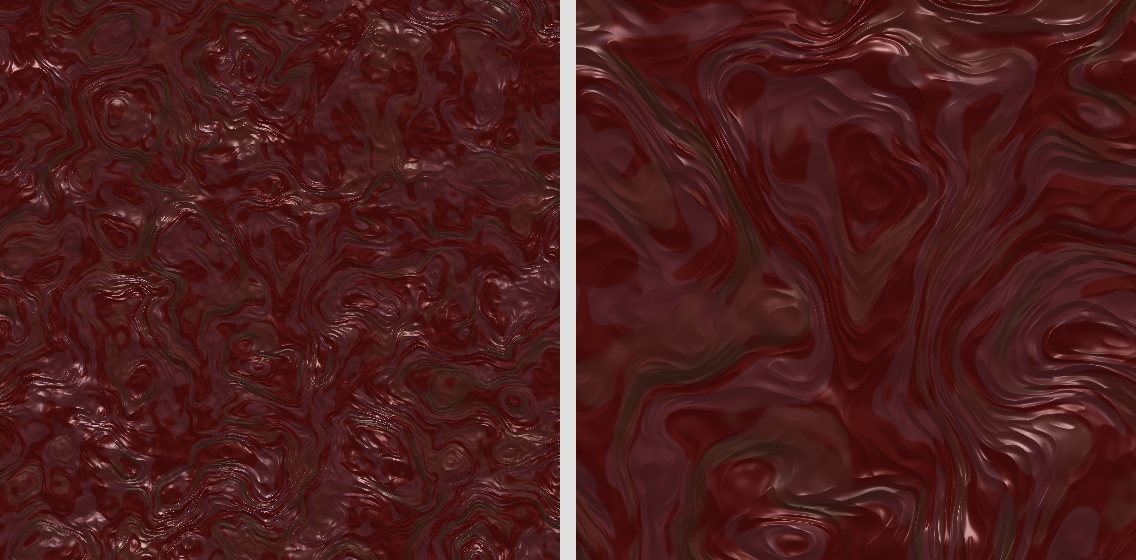
Left: the whole. Right: its middle third, enlarged.
Reproduce this texture procedurally as a three.js fragment shader.

```glsl
// Glossy dark red folds of thick paint, swirling with thin broken white glints.
varying vec2 vUv;

vec3 hashGradient(vec3 cell) {
  vec3 h = fract(cell * vec3(0.1031, 0.1030, 0.0973));
  h += dot(h, h.yxz + 33.33);
  return fract((h.xxy + h.yxx) * h.zyx) * 2.0 - 1.0;
}

float cornerValue(vec3 cell, vec3 f, vec3 corner) {
  return dot(hashGradient(cell + corner), f - corner);
}

// Gradient noise, about -0.7 to 0.7
float gradientNoise(vec3 p) {
  vec3 cell = floor(p);
  vec3 f = p - cell;
  vec3 u = f * f * f * (f * (f * 6.0 - 15.0) + 10.0);
  vec2 o = vec2(0.0, 1.0);
  vec4 nearFar = mix(
    vec4(cornerValue(cell, f, o.xxx), cornerValue(cell, f, o.xyx),
         cornerValue(cell, f, o.xxy), cornerValue(cell, f, o.xyy)),
    vec4(cornerValue(cell, f, o.yxx), cornerValue(cell, f, o.yyx),
         cornerValue(cell, f, o.yxy), cornerValue(cell, f, o.yyy)), u.x);
  vec2 layers = mix(nearFar.xz, nearFar.yw, u.y);
  return mix(layers.x, layers.y, u.z);
}

// Swirl potential: the folds follow its contours
float swirl(vec2 p) {
  vec2 warp = vec2(gradientNoise(vec3(p * 7.0, 3.5)), gradientNoise(vec3(p * 7.0, 11.5)));
  vec2 q = p + 0.07 * warp;
  float s = gradientNoise(vec3(q * 5.0, 0.5)) + 0.4 * gradientNoise(vec3(q * 10.0, 7.5));
  return s + 0.14 * gradientNoise(vec3(q * 23.0, 15.5));
}

// x: height of the paint, y: swirl potential
vec2 paintSurface(vec2 p) {
  float s = swirl(p);
  float height = 0.35 * gradientNoise(vec3(p * 9.0, s * 8.0));
  height -= 0.32 * abs(gradientNoise(vec3(p * 19.0, s * 20.0 + 40.0)));
  height -= 0.16 * abs(gradientNoise(vec3(p * 38.0, s * 34.0 + 80.0)));
  height += 0.40 * gradientNoise(vec3(p * 21.0, s * 4.0 + 120.0));
  height += 0.09 * gradientNoise(vec3(p * 62.0, s * 12.0 + 360.0));
  return vec2(height, s);
}

void main() {
  vec2 p = vUv + 2.0;

  // Slopes by finite differences
  float e = 0.001;
  vec2 here = paintSurface(p);
  vec2 dx = (paintSurface(p + vec2(e, 0.0)) - here) / e;
  vec2 dy = (paintSurface(p + vec2(0.0, e)) - here) / e;
  vec2 slope = vec2(dx.x, dy.x);
  slope *= 0.036 / (1.0 + 0.02 * length(slope));
  vec3 normal = normalize(vec3(-slope, 1.0));
  float shear = length(vec2(dx.y, dy.y));

  // Pigments drawn out along the swirls, with ragged edges
  float ragged = gradientNoise(vec3(p * 48.0, here.y * 20.0 + 400.0));
  float plumBand = gradientNoise(vec3(p * 11.0, here.y * 12.0 + 160.0));
  plumBand += 0.6 * gradientNoise(vec3(p * 25.0, here.y * 26.0 + 200.0)) + 0.2 * ragged;
  float brownBand = gradientNoise(vec3(p * 8.0, here.y * 12.0 + 240.0)) + 0.2 * ragged;
  float oliveBand = gradientNoise(vec3(p * 5.0, here.y * 9.0 + 280.0)) + 0.1 * ragged;
  vec3 color = vec3(0.28, 0.045, 0.04);
  color = mix(color, vec3(0.30, 0.11, 0.125), smoothstep(0.0, 0.06, plumBand));
  color = mix(color, vec3(0.30, 0.125, 0.11), 0.85 * smoothstep(0.13, 0.2, brownBand));
  float olive = smoothstep(0.1, 0.22, oliveBand) * smoothstep(2.5, 6.0, shear);
  color = mix(color, vec3(0.225, 0.125, 0.09), 0.75 * olive);

  // Soft shading, broad sheen and narrow glints
  color *= 0.94 + 0.24 * dot(normal.xy, vec2(0.3, 0.9));
  float facing = max(dot(normal, normalize(vec3(0.08, 0.5, 1.0))), 0.0);
  float gloss = gradientNoise(vec3(p * 9.0, 320.5)) + 0.5 * gradientNoise(vec3(p * 24.0, 340.5));
  gloss = smoothstep(-0.15, 0.4, gloss);
  color += vec3(0.085, 0.10, 0.105) * pow(facing, 10.0) * (0.35 + 0.65 * gloss);
  color += vec3(0.52, 0.53, 0.53) * pow(facing, 75.0) * gloss * (1.0 - 0.6 * olive);

  gl_FragColor = vec4(color, 1.0);
}
```
